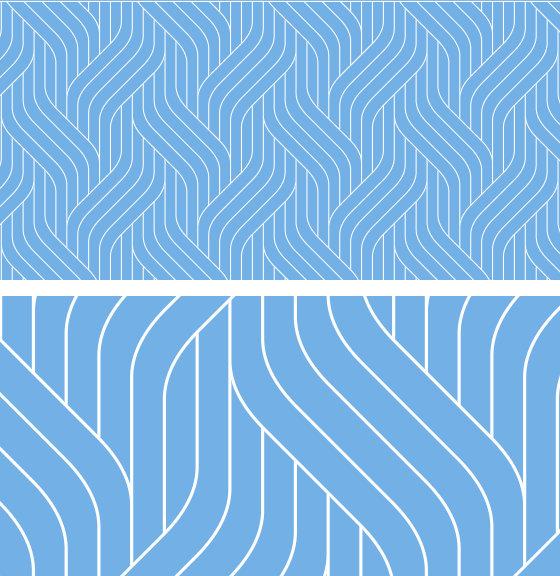
Top, the full canvas; bottom, a detail of the centre.
A Shadertoy shader for this pattern:

```glsl
// Interlaced braid of thin white lines on sky blue. Vertical lines fill the plane;
// two mirrored families of diagonal bands cover them, each with five lines that
// bend from one set of columns to another. One unit is one column spacing.

// Absolute value with a parabolic rounding of radius 1.05
float softAbs(float x) {
    float r = 1.05;
    return abs(x) < r ? (x * x + r * r) / (2.0 * r) : abs(x);
}

// Sideways offset of a line: from -2.5 to 2.5 with rounded corners
float bend(float t) {
    return 0.5 * (softAbs(t + 2.5) - softAbs(t - 2.5));
}

float bendSlope(float t) {
    return 0.5 * (clamp((t + 2.5) / 1.05, -1.0, 1.0) - clamp((t - 2.5) / 1.05, -1.0, 1.0));
}

// x of band line s (-2 to 2) at height y; the bends are staggered
float lineX(float s, float y) {
    return s + bend(y + s / 1.5);
}

// Coordinates around the nearest band centre
vec2 wrapTile(vec2 p) {
    vec2 period = vec2(12.0, 11.82);
    return mod(p + 0.5 * period, period) - 0.5 * period;
}

// True where a band hides the vertical lines
bool insideBand(vec2 q) {
    bool between = q.x > lineX(-2.0, q.y) && q.x < lineX(2.0, q.y);
    bool afterStart = q.y + (q.x + 2.5) / 1.5 > -3.55;
    bool beforeEnd = q.y + (q.x - 2.5) / 1.5 < 3.55;
    return between && afterStart && beforeEnd;
}

// Distance to the five bent lines of a band
float bandDistance(vec2 q) {
    float d = 1.0;
    for (int i = -2; i <= 2; i++) {
        float s = float(i);
        float t = q.y + s / 1.5;
        float slope = bendSlope(t);
        if (abs(t) < 3.62)
            d = min(d, abs(q.x - lineX(s, q.y)) / sqrt(1.0 + slope * slope));
    }
    return d;
}

void mainImage(out vec4 fragColor, in vec2 fragCoord) {
    // y runs downward from the top edge
    float pixel = 25.65 / iResolution.y;
    vec2 p = vec2(fragCoord.x, iResolution.y - fragCoord.y) * pixel;

    // Bands falling to the right, and their mirror half a period away
    vec2 local = p - vec2(28.62, 12.73);
    vec2 right = wrapTile(local);
    vec2 left = wrapTile(local + vec2(6.0, 5.91));
    left.x = -left.x;

    float d = min(bandDistance(right), bandDistance(left));
    if (!insideBand(right) && !insideBand(left))
        d = min(d, abs(fract(local.x) - 0.5));

    // Rule along the top, with a plain margin above it
    float topRule = p.y - 0.13;
    d = topRule < 0.0 ? -topRule : min(d, topRule);

    float ink = clamp((0.048 - d) / pixel + 0.5, 0.0, 1.0);
    fragColor = vec4(mix(vec3(0.45, 0.69, 0.90), vec3(1.0), ink), 1.0);
}
```
